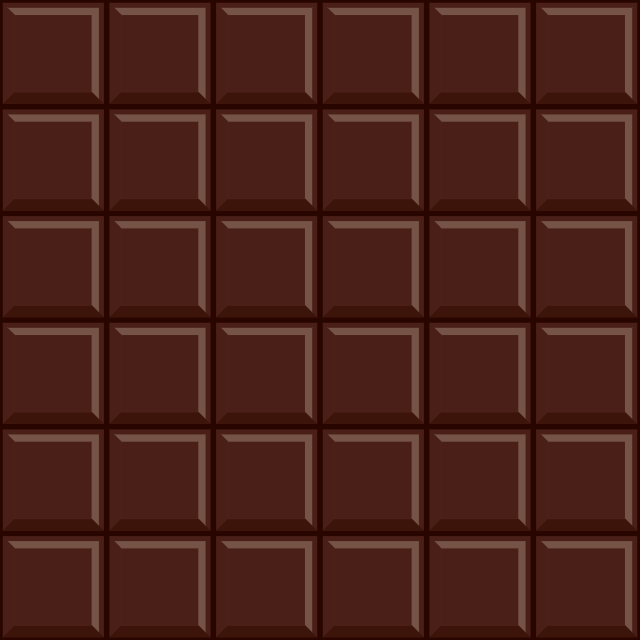
Write a Shadertoy shader that draws this pattern.

```glsl
// Seamless slab of bevelled dark brown squares divided by grooves.

const float REPEATS = 6.0;           // squares across and down
// Lengths below are fractions of one square's cell.
const float GROOVE = 0.026;          // half width of the groove
const float RIM = 0.073;             // outer edge of the lit bevel
const float LIT_INNER = 0.141;       // inner edge of the lit bevel
const float SHADE_INNER = 0.133;     // inner edge of the shaded bevel
const float CREASE_LEFT = 0.132;     // faint crease on the left
const float CREASE_BOTTOM = 0.137;   // faint crease at the bottom
const float CREASE_WIDTH = 0.007;
const float CREASE_STRENGTH = 0.45;

const vec3 GROOVE_COLOR = vec3(0.16, 0.02, 0.00);
const vec3 FACE_COLOR = vec3(0.29, 0.12, 0.09);
const vec3 LIT_COLOR = vec3(0.46, 0.33, 0.28);
const vec3 SHADE_COLOR = vec3(0.24, 0.08, 0.04);
const vec3 CREASE_COLOR = vec3(0.34, 0.15, 0.11);

// Coverage of the side where the signed distance is positive.
float cover(float dist, float pixel) {
    return clamp(dist / pixel + 0.5, 0.0, 1.0);
}

// Signed distance to a centred square inset from the cell, positive inside.
float insetSquare(vec2 p, float inset) {
    vec2 d = 0.5 - inset - abs(p - 0.5);
    return min(d.x, d.y);
}

// Signed distance to a straight crease, positive inside.
float crease(float coord, float along) {
    float band = 0.5 * CREASE_WIDTH - abs(coord);
    float span = 0.5 - LIT_INNER - abs(along - 0.5);
    return min(band, span);
}

void mainImage(out vec4 fragColor, in vec2 fragCoord) {
    // Cell coordinates, with y running downwards
    vec2 p = fract(fragCoord / iResolution.xy * REPEATS);
    p.y = 1.0 - p.y;
    float pixel = REPEATS / min(iResolution.x, iResolution.y);

    // Mitre lines through the corners
    float upperRight = (p.x - p.y) * 0.70711;
    float lowerRight = (p.x + p.y - 1.0) * 0.70711;

    // Square and groove
    float square = insetSquare(p, GROOVE);
    vec3 color = mix(GROOVE_COLOR, FACE_COLOR, cover(square, pixel));

    // Creases around the face
    float line = max(crease(p.x - CREASE_LEFT, p.y),
                     crease(p.y - 1.0 + CREASE_BOTTOM, p.x));
    color = mix(color, CREASE_COLOR, CREASE_STRENGTH * cover(line, pixel));

    // Shaded bottom bevel
    float shade = min(square, p.y - 1.0 + SHADE_INNER);
    shade = min(shade, min(-upperRight, lowerRight));
    color = mix(color, SHADE_COLOR, cover(shade, pixel));

    // Lit top and right bevels
    float strips = max(LIT_INNER - p.y, p.x - 1.0 + LIT_INNER);
    float lit = min(min(insetSquare(p, RIM), strips), upperRight);
    color = mix(color, LIT_COLOR, cover(lit, pixel));

    fragColor = vec4(color, 1.0);
}
```
